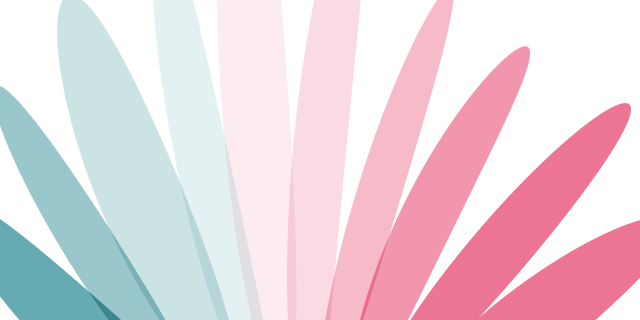
Reproduce this background procedurally as a WebGL 1 fragment shader.

```glsl
precision highp float;
uniform vec2 u_resolution;

const vec3 PAPER = vec3(1.0);
const vec3 DEEP_TEAL = vec3(0.40, 0.67, 0.70);
const vec3 MID_TEAL = vec3(0.60, 0.78, 0.80);
const vec3 SOFT_TEAL = vec3(0.80, 0.89, 0.895);
const vec3 PALE_TEAL = vec3(0.895, 0.945, 0.95);
const vec3 BLUSH = vec3(0.99, 0.925, 0.94);
const vec3 PALE_PINK = vec3(0.98, 0.86, 0.895);
const vec3 SOFT_PINK = vec3(0.97, 0.73, 0.79);
const vec3 MID_PINK = vec3(0.95, 0.59, 0.68);
const vec3 DEEP_PINK = vec3(0.93, 0.46, 0.58);

// Signed distance estimate of a bent ellipse, positive inside
float petalDistance(vec2 p, vec2 base, vec2 tip, float halfWidth, float bend) {
  vec2 stem = tip - base;
  float len = length(stem);
  vec2 axis = stem / len;
  vec2 rel = p - base;
  float t = dot(rel, axis) / len;
  float arch = 4.0 * t * (1.0 - t);
  float archSlope = 4.0 * (1.0 - 2.0 * t) / len;
  float side = dot(rel, vec2(axis.y, -axis.x)) - bend * arch;
  float pull = 2.0 * side / (halfWidth * halfWidth);
  float field = arch - side * side / (halfWidth * halfWidth);
  vec2 slope = vec2(archSlope * (1.0 + pull * bend), -pull);
  return field / max(length(slope), 0.001);
}

// Translucent ink: overlapping petals multiply
vec3 addPetal(vec3 under, vec3 ink, vec2 p, vec2 base, vec2 tip,
              float halfWidth, float bend) {
  float d = petalDistance(p, base, tip, halfWidth, bend);
  float coverage = clamp(0.5 + d * u_resolution.y, 0.0, 1.0);
  return under * mix(vec3(1.0), ink, coverage);
}

void main() {
  vec2 p = gl_FragCoord.xy / u_resolution.y;
  vec3 color = PAPER;

  // Teal side of the fan
  color = addPetal(color, DEEP_TEAL, p, vec2(0.768, -0.430), vec2(-0.130, 0.362), 0.112, -0.047);
  color = addPetal(color, MID_TEAL, p, vec2(0.641, -0.302), vec2(-0.016, 0.732), 0.081, -0.018);
  color = addPetal(color, SOFT_TEAL, p, vec2(0.716, -0.198), vec2(0.212, 1.014), 0.130, -0.031);
  color = addPetal(color, PALE_TEAL, p, vec2(0.852, -0.346), vec2(0.499, 1.279), 0.083, -0.035);

  // Pink side of the fan
  color = addPetal(color, BLUSH, p, vec2(0.884, -0.237), vec2(0.754, 1.690), 0.105, -0.025);
  color = addPetal(color, PALE_PINK, p, vec2(0.961, -0.367), vec2(1.135, 1.456), 0.083, -0.048);
  color = addPetal(color, SOFT_PINK, p, vec2(1.003, -0.305), vec2(1.409, 1.039), 0.069, -0.029);
  color = addPetal(color, MID_PINK, p, vec2(1.109, -0.245), vec2(1.648, 0.854), 0.086, -0.044);
  color = addPetal(color, DEEP_PINK, p, vec2(1.172, -0.258), vec2(1.966, 0.674), 0.091, -0.012);
  color = addPetal(color, DEEP_PINK, p, vec2(1.174, -0.440), vec2(2.102, 0.310), 0.120, -0.026);

  gl_FragColor = vec4(color, 1.0);
}
```
